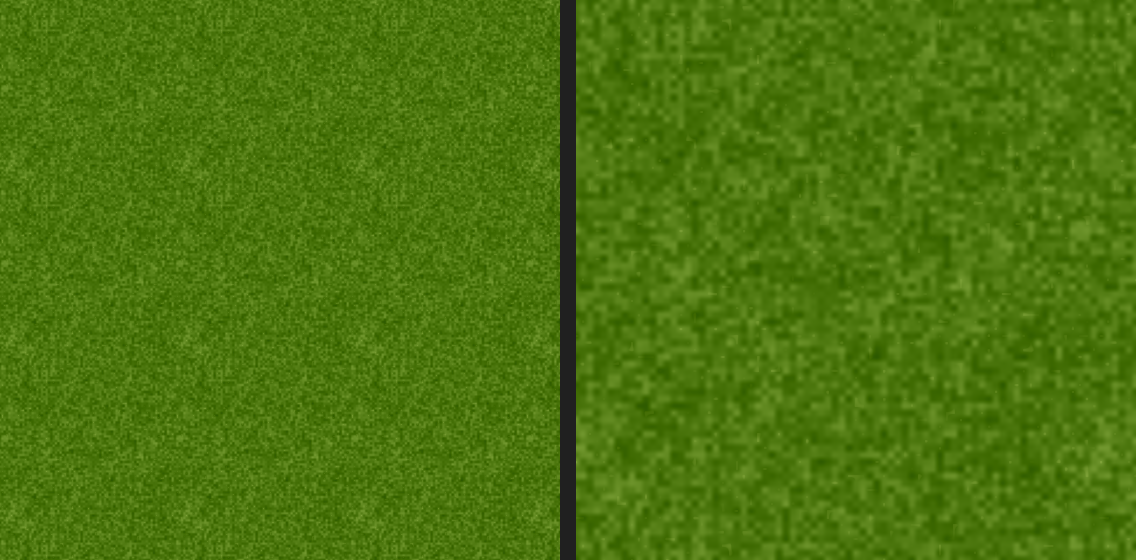
Left, the full canvas; right, a detail of the centre.
Give the GLSL for this texture, as a WebGL 1 fragment shader.

```glsl
precision highp float;
// Short green turf: fine, soft-edged grain on a repeating square tile.
// Wrapped value noise supplies the grain, faint horizontal and vertical
// streaks, broad patches and a few pale specks.

uniform vec2 u_resolution;

const float TILES_ACROSS = 3.2;
const float GRAINS_PER_TILE = 75.0;
const float STREAKS_PER_TILE = 30.0;
const float PATCHES_PER_TILE = 15.0;

const vec3 DARK_GREEN = vec3(0.250, 0.420, 0.010);
const vec3 MID_GREEN = vec3(0.293, 0.460, 0.050);
const vec3 LIGHT_GREEN = vec3(0.350, 0.510, 0.100);
const vec3 SPECK_TINT = vec3(0.080, 0.065, 0.065);

float hash(vec2 cell, float seed) {
  vec3 q = fract(vec3(cell.xyx + seed) * vec3(0.1031, 0.1030, 0.0973));
  q += dot(q, q.yzx + 33.33);
  return fract((q.x + q.y) * q.z);
}

// Smooth value noise that repeats once per tile.
float tiledNoise(vec2 tilePos, vec2 cells, float seed) {
  vec2 p = tilePos * cells;
  vec2 cell = floor(p);
  vec2 t = fract(p);
  t = t * t * (3.0 - 2.0 * t);
  vec2 low = mod(cell, cells);
  vec2 high = mod(cell + 1.0, cells);
  float bottom = mix(hash(low, seed), hash(vec2(high.x, low.y), seed), t.x);
  float top = mix(hash(vec2(low.x, high.y), seed), hash(high, seed), t.x);
  return mix(bottom, top, t.y);
}

// Brightness offset centred on zero; one unit reaches a palette end.
float turfTone(vec2 tilePos) {
  float grain = tiledNoise(tilePos, vec2(GRAINS_PER_TILE), 3.7) - 0.5;
  float across = tiledNoise(tilePos, vec2(STREAKS_PER_TILE, GRAINS_PER_TILE), 17.3) - 0.5;
  float upright = tiledNoise(tilePos, vec2(GRAINS_PER_TILE, STREAKS_PER_TILE), 41.9) - 0.5;
  float patches = tiledNoise(tilePos, vec2(PATCHES_PER_TILE), 67.1) - 0.5;
  return 3.5 * (grain + 0.35 * (across + upright) + 0.2 * patches);
}

vec3 turfColor(float tone) {
  vec3 towardDark = (MID_GREEN - DARK_GREEN) * min(tone, 0.0);
  vec3 towardLight = (LIGHT_GREEN - MID_GREEN) * max(tone, 0.0);
  return MID_GREEN + towardDark + towardLight;
}

void main() {
  vec2 uv = gl_FragCoord.xy / min(u_resolution.x, u_resolution.y);
  vec2 tilePos = uv * TILES_ACROSS;

  vec3 color = turfColor(turfTone(tilePos));

  // Sparse pale tips
  float tips = tiledNoise(tilePos, vec2(GRAINS_PER_TILE), 89.5);
  color += SPECK_TINT * smoothstep(0.88, 1.0, tips);

  gl_FragColor = vec4(clamp(color, 0.0, 1.0), 1.0);
}
```
